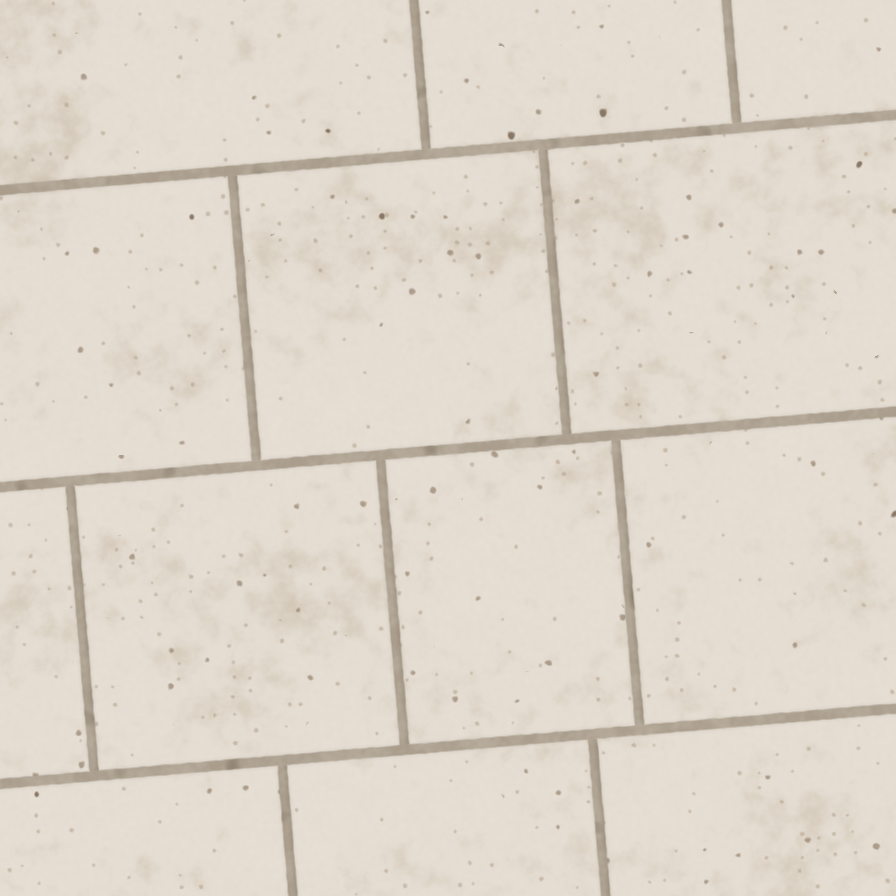
Write a WebGL 2 fragment shader that draws this texture.

```glsl
#version 300 es
precision highp float;
uniform vec2 u_resolution;
out vec4 fragColor;

vec2 hash2(vec2 p) {
    vec3 q = fract(vec3(p.xyx) * vec3(0.1031, 0.1030, 0.0973));
    q += dot(q, q.yzx + 33.33);
    return fract((q.xx + q.yz) * q.zy);
}

float cornerSlope(vec2 cell, vec2 offset) {
    float angle = 6.2832 * hash2(cell + 57.0).x;
    return dot(vec2(cos(angle), sin(angle)), offset);
}

float gradientNoise(vec2 p) {
    vec2 i = floor(p), f = fract(p);
    vec2 w = f * f * f * (f * (f * 6.0 - 15.0) + 10.0);
    vec2 e = vec2(1.0, 0.0);
    float low = mix(cornerSlope(i, f), cornerSlope(i + e, f - e), w.x);
    float high = mix(cornerSlope(i + e.yx, f - e.yx), cornerSlope(i + 1.0, f - 1.0), w.x);
    return mix(low, high, w.y);
}

float fbm(vec2 p) {
    float sum = 0.0, amplitude = 0.6;
    for (int i = 0; i < 4; i++) {
        sum += amplitude * gradientNoise(p);
        p = mat2(0.8, 0.6, -0.6, 0.8) * p * 2.1 + 11.3;
        amplitude *= 0.55;
    }
    return sum;
}

// One jittered pit per cell, present only in some cells
float pits(vec2 p, float density, float radius, float blur) {
    vec2 cell = floor(p);
    vec2 center = 0.3 + 0.4 * hash2(cell);
    vec2 chance = hash2(cell + 91.7);
    vec2 d = fract(p) - center;
    d += 0.05 * vec2(gradientNoise(p * 5.0), gradientNoise(p * 5.0 + 40.0));
    float r = radius * (0.55 + 0.6 * chance.y);
    return step(chance.x, density) * (1.0 - smoothstep(r - blur, r + blur, length(d)));
}

// x: distance to the bed joint, y: signed offset from the nearest upright joint
vec2 jointOffsets(vec2 p) {
    float course = (p.y - 0.1246) / 0.3302;
    float bed = abs(fract(course + 0.5) - 0.5) * 0.3302;
    float row = floor(course), k = abs(row);
    float start = 0.1164 + k * (0.2054 + 0.0042 * k);
    float upright = 9.0;
    for (int i = 0; i < 3; i++) {
        // Only every second course has the third, narrower tile
        if (i == 2 && mod(row, 2.0) > 0.5) break;
        float d = p.x - start - (i == 2 ? 0.611 : 0.3477 * float(i));
        if (abs(d) < abs(upright)) upright = d;
    }
    return vec2(bed, upright);
}

void main() {
    vec2 uv = gl_FragCoord.xy / u_resolution;
    float pixel = 1.0 / min(u_resolution.x, u_resolution.y);
    vec2 p = mat2(0.9965, -0.0839, 0.0839, 0.9965) * uv;

    // Stone: soft clouds, fine mottling and grain
    float cloud = fbm(p * 5.0 + 3.0);
    float mottle = fbm(p * 30.0 + 17.0);
    float grain = gradientNoise(p * 140.0);
    float stain = smoothstep(-0.05, 0.75, cloud * 0.8 + mottle * 0.75 + 0.08 * grain);
    vec3 color = mix(vec3(0.898, 0.868, 0.826), vec3(0.82, 0.775, 0.71), stain);
    color += 0.009 * grain + 0.012 * mottle;

    // Pits: many faint small ones, few dark large ones
    float cluster = smoothstep(-0.25, 0.4, cloud);
    for (int i = 0; i < 3; i++) {
        float level = float(i);
        float scale = 13.0 * exp2(level);
        float blur = max(pixel, 0.0016) * scale;
        float density = (0.04 + 0.06 * level) * (0.5 + 1.4 * cluster);
        float mask = pits(p * scale + 7.0 * level, density, 0.048 + 0.03 * level, blur);
        vec3 pitColor = mix(vec3(0.42, 0.34, 0.26), vec3(0.67, 0.59, 0.50), 0.5 * level);
        color = mix(color, pitColor, mask * (0.75 - 0.12 * level));
    }

    // Grout: recessed joints with slightly rough borders
    vec2 joint = jointOffsets(p);
    float rough = 0.0008 * gradientNoise(p * 110.0 + 5.0);
    float edge = min(joint.x - 0.0057, abs(joint.y) - 0.0053) + rough;
    float soft = max(pixel, 0.0014);
    float grout = 1.0 - smoothstep(-soft, soft, edge);
    vec3 groutColor = mix(vec3(0.665, 0.615, 0.55), vec3(0.715, 0.67, 0.61), smoothstep(-0.4, 0.5, mottle + 0.3 * grain));
    float onUpright = smoothstep(0.005, 0.007, joint.x);
    groutColor -= 0.045 * onUpright * smoothstep(-0.001, 0.005, joint.y);
    groutColor -= 0.10 * smoothstep(0.3, 0.55, gradientNoise(p * 24.0 + 60.0));
    color *= 1.0 - 0.03 * (1.0 - smoothstep(0.0, 0.005, edge));
    color = mix(color, groutColor, grout);

    fragColor = vec4(color, 1.0);
}
```
